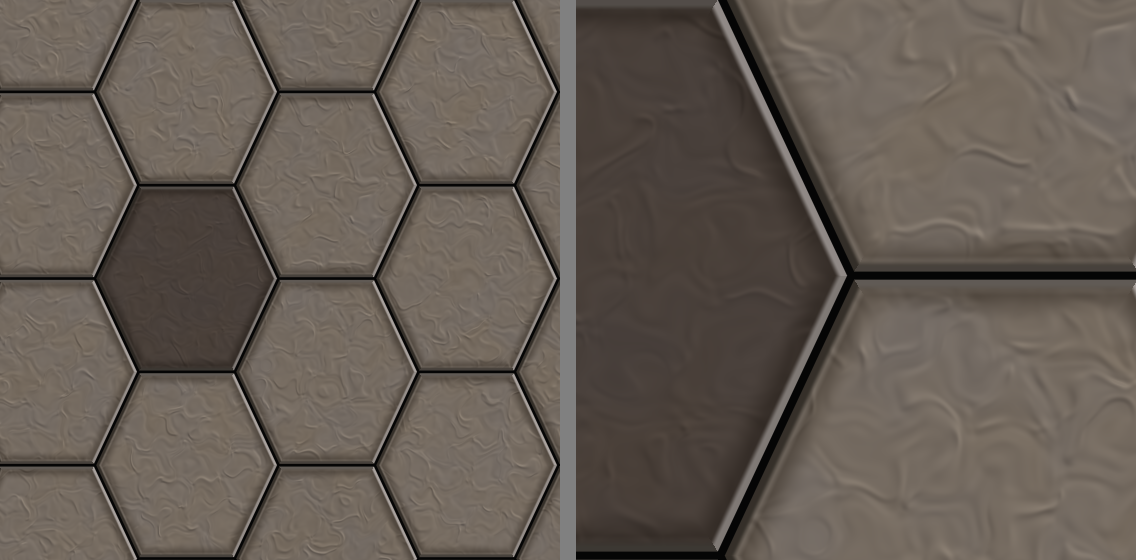
Left: the whole. Right: its middle third, enlarged.
This texture is drawn by a Shadertoy shader. Its source:

```glsl
// Bevelled hexagonal stone pavers with black joints, brushed relief and one dark tile.
#define COLUMNS 4.0
#define ROWS 3.0
#define ORIGIN vec2(0.0833, 0.0026)
#define DARK_TILE vec2(0.5, 1.5)
#define JOINT_HALF_WIDTH 0.0024
#define RIM_END 0.0082
#define SHADE_END 0.027
#define RELIEF_CELLS 28.0
#define RELIEF_WARP 1.3
#define RELIEF_GAIN 0.085
#define LIGHT vec2(0.95, 0.2)

const vec3 FACE_COLOR = vec3(0.455, 0.422, 0.395);
const vec3 EARTH_COLOR = vec3(0.465, 0.420, 0.370);
const vec3 SHADE_COLOR = vec3(0.285, 0.250, 0.215);
const vec3 RIM_DARK = vec3(0.200, 0.180, 0.155);
const vec3 RIM_LIGHT = vec3(0.690, 0.660, 0.645);
const vec3 JOINT_COLOR = vec3(0.020);
const vec3 DARK_TINT = vec3(0.630, 0.600, 0.600);

float hash(vec2 p) {
    uvec2 q = uvec2(ivec2(p)) * uvec2(1597u, 3812u) + 917u;
    uint n = (q.x ^ (q.y * 2741u)) * 668265u;
    n = (n ^ (n >> 15)) * 739981u;
    return float((n ^ (n >> 13)) & 65535u) / 65536.0;
}

float cornerSlope(vec2 cell, vec2 offset, float period) {
    float angle = 6.2832 * hash(mod(cell, period));
    return dot(vec2(cos(angle), sin(angle)), offset);
}

// Gradient noise that wraps after a whole number of cells.
float gradientNoise(vec2 p, float period) {
    vec2 i = floor(p), f = fract(p), e = vec2(0.0, 1.0);
    vec2 u = f * f * f * (f * (f * 6.0 - 15.0) + 10.0);
    float low = mix(cornerSlope(i, f, period), cornerSlope(i + e.yx, f - e.yx, period), u.x);
    float high = mix(cornerSlope(i + e.xy, f - e.xy, period), cornerSlope(i + e.yy, f - e.yy, period), u.x);
    return mix(low, high, u.y);
}

vec2 swirl(vec2 p) {
    vec2 q = p * RELIEF_CELLS;
    return q + RELIEF_WARP * vec2(gradientNoise(q + vec2(3.7, 8.1), RELIEF_CELLS),
                                  gradientNoise(q + vec2(15.2, 1.3), RELIEF_CELLS));
}

// Soft lumps with broken, curling crests.
float reliefHeight(vec2 p) {
    vec2 q = swirl(p);
    float n = gradientNoise(q, RELIEF_CELLS);
    float mask = smoothstep(-0.05, 0.3, gradientNoise(q + vec2(9.4, 20.6), RELIEF_CELLS));
    float lumps = gradientNoise(q * 2.0, 2.0 * RELIEF_CELLS);
    return 0.9 * lumps + mask * exp(-45.0 * n * n);
}

// Distance to the hexagon border (positive inside) and the outward normal of the nearest side.
float hexBorder(vec2 p, vec2 period, out vec2 normal) {
    vec2 slant = normalize(vec2(128.0, 60.0));
    float side = dot(period * 0.25 - abs(p), slant);
    float cap = 0.5 * period.y - abs(p.y);
    vec2 facing = vec2(p.x < 0.0 ? -1.0 : 1.0, p.y < 0.0 ? -1.0 : 1.0);
    normal = facing * (side < cap ? slant : vec2(0.0, 1.0));
    return min(side, cap);
}

void mainImage(out vec4 fragColor, in vec2 fragCoord) {
    vec2 uv = fragCoord / iResolution.y;
    float pixel = 1.0 / iResolution.y;

    // Two interleaved lattices of centres; keep the tile that contains the point.
    vec2 period = vec2(2.0 / COLUMNS, 1.0 / ROWS);
    vec2 p = uv - ORIGIN;
    vec2 tile = round(p / period), shifted = floor(p / period) + 0.5;
    vec2 normal, shiftedNormal;
    float d = hexBorder(p - tile * period, period, normal);
    float shiftedD = hexBorder(p - shifted * period, period, shiftedNormal);
    if (shiftedD > d) {
        d = shiftedD;
        tile = shifted;
        normal = shiftedNormal;
    }
    tile = mod(tile, vec2(0.5 * COLUMNS, ROWS));
    float isDark = 1.0 - step(0.1, distance(tile, DARK_TILE));

    // Brushed face: slow colour drift and embossed strokes.
    vec2 q = swirl(uv);
    float drift = 0.5 + 0.9 * gradientNoise(q * 0.5, 0.5 * RELIEF_CELLS);
    vec3 color = mix(FACE_COLOR, EARTH_COLOR, clamp(drift, 0.0, 1.0));
    color *= 0.985 + 0.03 * hash(tile * 2.0 + 5.0);
    color += 0.025 * gradientNoise(q * vec2(1.0, 3.0), 3.0 * RELIEF_CELLS);
    vec2 stepToLight = 0.0014 * normalize(vec2(0.5, 0.9));
    float emboss = reliefHeight(uv - stepToLight) - reliefHeight(uv + stepToLight);
    float stroke = RELIEF_GAIN * clamp(emboss, -1.0, 1.0);
    color += stroke * vec3(1.0, 0.94, 0.84) * mix(1.0, 0.7, isDark);

    // Worn shade towards the border.
    float wear = 0.004 * gradientNoise(q * 0.5 + 4.3, 0.5 * RELIEF_CELLS);
    float shade = 1.0 - smoothstep(0.005, SHADE_END, d + wear);
    color = mix(color, SHADE_COLOR + 0.5 * stroke, 0.85 * shade);
    color *= mix(vec3(1.0), DARK_TINT, isDark);

    // Bevel: a lit or dark rim, with a faint inner ridge on the unlit sides.
    float lit = 0.5 + 0.5 * dot(normal, LIGHT);
    float ridge = smoothstep(0.005, 0.0075, d) * (1.0 - smoothstep(0.0085, 0.0125, d));
    color += 0.11 * ridge * (1.0 - lit) * mix(1.0, 0.5, isDark);
    vec3 rim = mix(RIM_DARK, RIM_LIGHT, lit * lit) * mix(1.0, 0.85, isDark);
    color = mix(color, rim, 1.0 - smoothstep(RIM_END - 0.003, RIM_END + 0.001, d));

    // Joint.
    float joint = 1.0 - smoothstep(-0.7 * pixel, 0.7 * pixel, d - JOINT_HALF_WIDTH);
    fragColor = vec4(mix(color, JOINT_COLOR, joint), 1.0);
}
```
